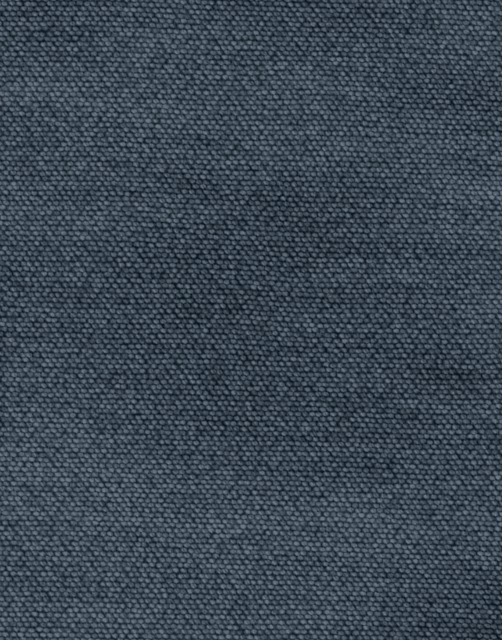
A Shadertoy shader for this texture:

```glsl
#define ROWS 128.0
#define COLUMNS 89.0
#define ROW_SLOPE 0.02
#define GRAIN_RADIUS vec2(0.60, 0.62)
#define GRAIN_LEAN 0.12
#define JITTER 0.24
#define GRAIN_VARIATION 0.20
#define FIBRE_STRENGTH 0.36
#define FADE_STRENGTH 0.34
#define SHADOW_COLOR vec3(0.045, 0.087, 0.127)
#define THREAD_COLOR vec3(0.425, 0.475, 0.520)

float hash(vec2 p) {
    vec3 q = fract(vec3(p.xyx) * 0.1031);
    q += dot(q, q.yzx + 33.33);
    return fract((q.x + q.y) * q.z);
}

float noise(vec2 p) {
    vec2 cell = floor(p);
    vec2 f = fract(p);
    f = f * f * (3.0 - 2.0 * f);
    float low = mix(hash(cell), hash(cell + vec2(1, 0)), f.x);
    float high = mix(hash(cell + vec2(0, 1)), hash(cell + vec2(1, 1)), f.x);
    return mix(low, high, f.y);
}

float fbm(vec2 p) {
    float sum = 0.0;
    float weight = 0.5;
    for (int octave = 0; octave < 4; octave++) {
        sum += weight * noise(p);
        p = p * 2.03 + 17.3;
        weight *= 0.5;
    }
    return sum / 0.9375;
}

// Brightness of the topmost yarn crossing in a staggered plain weave
float weave(vec2 uv) {
    float tone = 0.0;
    for (int j = -1; j <= 1; j++) {
        float row = floor(uv.y) + float(j);
        float stagger = 0.5 * mod(row, 2.0);
        for (int i = -1; i <= 1; i++) {
            vec2 id = vec2(floor(uv.x - stagger) + float(i), row);
            vec2 wobble = vec2(hash(id + 31.0), hash(id + 67.0)) - 0.5;
            vec2 q = uv - id - vec2(0.5 + stagger, 0.5) - JITTER * wobble;
            q.y += GRAIN_LEAN * q.x;

            // Rounded crossing with a twist line across it
            float dome = 1.0 - smoothstep(0.25, 1.1, length(q / GRAIN_RADIUS));
            float phase = 2.0 * hash(id + 113.0);
            float twist = 0.5 + 0.5 * cos(9.0 * q.x + 5.0 * q.y + phase);
            float shade = 0.88 + 0.24 * twist + GRAIN_VARIATION * 2.0 * (hash(id) - 0.5);
            tone = max(tone, dome * shade);
        }
    }
    return tone;
}

void mainImage(out vec4 fragColor, in vec2 fragCoord) {
    vec2 p = fragCoord / iResolution.y;

    // Gently sagging rows
    vec2 bend = vec2(noise(p * 7.0 + 5.0), noise(p * 6.0 + 40.0)) - 0.5;
    vec2 cloth = p + vec2(0.009, 0.006) * bend;
    cloth.y += ROW_SLOPE * p.x;
    vec2 uv = cloth * vec2(COLUMNS, ROWS) + 200.0;

    // Worn, mostly horizontal fading and fine fibres
    float fade = fbm(p * vec2(2.2, 6.0) + 11.0) - 0.5;
    float slub = noise(vec2(uv.x * 0.12, uv.y * 0.8)) - 0.5;
    vec2 strand = vec2(p.x + 0.6 * p.y, p.y - 0.6 * p.x);
    float fibre = noise(strand * vec2(350.0, 230.0) + 90.0) - 0.5;

    float tone = 0.16 + 0.60 * weave(uv);
    tone += FADE_STRENGTH * fade + 0.10 * slub + FIBRE_STRENGTH * fibre;
    tone += 0.06 * (p.y - 0.5);

    vec3 color = mix(SHADOW_COLOR, THREAD_COLOR, clamp(tone, 0.0, 1.0));
    fragColor = vec4(color, 1.0);
}
```
